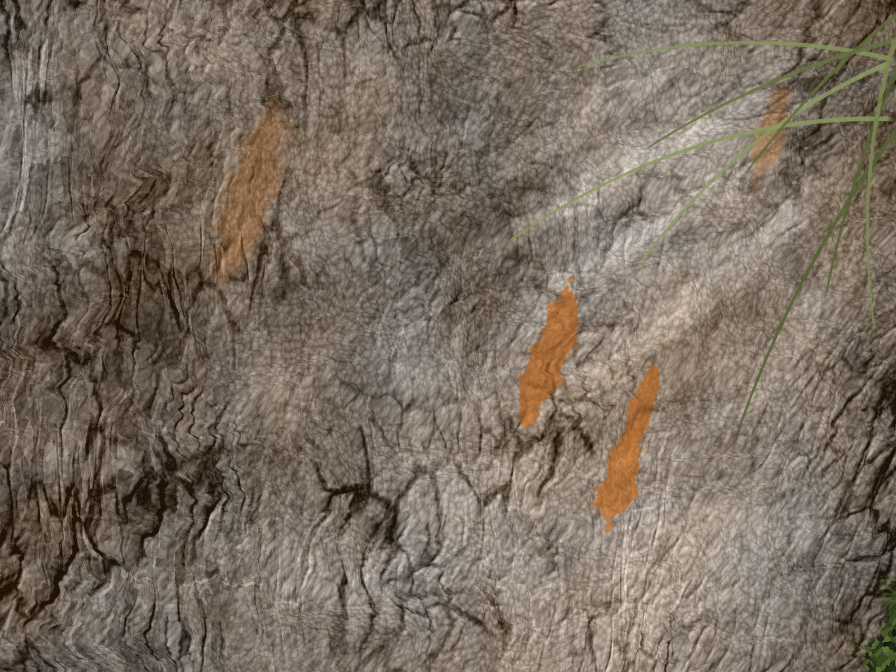
A WebGL 2 fragment shader for this texture:

```glsl
#version 300 es
precision highp float;
uniform vec2 u_resolution;
out vec4 fragColor;

vec2 hash2(vec2 p) {
  vec3 q = fract(p.xyx * vec3(.1031, .1030, .0973));
  q += dot(q, q.yzx + 33.33);
  return fract((q.xx + q.yz) * q.zy);
}

// Cellular noise: nearest distance, second distance, cell value
vec3 cells(vec2 p) {
  vec2 base = floor(p), f = p - base;
  vec3 r = vec3(9., 9., 0.);
  for (int y = -1; y <= 1; y++)
    for (int x = -1; x <= 1; x++) {
      vec2 o = vec2(x, y);
      float d = length(o + hash2(base + o) - f);
      if (d < r.x) r = vec3(d, r.x, hash2(base + o + 57.).x);
      else r.y = min(r.y, d);
    }
  return r;
}

// Layered, rotated sines, roughly -1 to 1
float waves(vec2 p) {
  float sum = 0., amp = .5;
  for (int i = 0; i < 5; i++) {
    p = mat2(.8, .6, -.6, .8) * p * 1.7 + 1.3;
    p += .7 * sin(p.yx * 1.1);
    sum += amp * sin(p.x + 1.2 * sin(p.y));
    amp *= .62;
  }
  return sum;
}

// Bark direction: upright at the left, leaning at the right
vec2 barkSpace(vec2 p) {
  p.x -= .5 * smoothstep(.7, 1.3, p.x) * (p.y - .45);
  return p + .022 * vec2(waves(p * 9.), waves(p * 9. + 40.));
}

float relief(vec2 p) {
  vec2 q = barkSpace(p);
  float upright = 1. - smoothstep(.25, .65, p.x);
  vec3 plate = cells(q * vec2(13., 6.));
  vec3 flake = mix(cells(q * vec2(27., 15.) + 7.), cells(q * vec2(36., 7.) + 7.), upright);
  vec3 chip = cells(q * vec2(68., 27.) + 19.);
  return .4 * smoothstep(0., .3, plate.y - plate.x) + .35 * plate.z
       + .28 * smoothstep(0., .35, flake.y - flake.x) + .3 * flake.z
       + .16 * smoothstep(0., .5, chip.y - chip.x) + .15 * chip.z;
}

float blob(vec2 p, vec2 center, vec2 radius) {
  vec2 d = (p - center) / radius;
  return exp(-dot(d, d));
}

void main() {
  vec2 p = gl_FragCoord.xy / u_resolution.y;
  vec2 q = barkSpace(p);
  float upright = 1. - smoothstep(.2, .5, p.x);
  float smoothBark = max(blob(p, vec2(.48, .75), vec2(.1, .3)), .8 * blob(p, vec2(1., .5), vec2(.2, .15)));
  float rough = clamp(.75 + .4 * waves(p * 3.) + .2 * upright - .7 * smoothBark, .15, 1.1);

  // Broad shade and slanted patches of sun
  float tone = .455 + .09 * waves(p * 2.6 + 11.) + .07 * waves(p * 9. + 3.);
  tone -= .07 * upright + .13 * smoothstep(1.12, 1.32, p.x);
  tone -= .13 * blob(p, vec2(.7, .6), vec2(.1, .13));
  tone += .07 * blob(p, vec2(.6, .1), vec2(.4, .3));
  float streak = sin(dot(p, vec2(-32., 42.)) + 2.5 * waves(p * 4.));
  tone += .17 * smoothstep(-.2, .8, streak) * blob(p, vec2(.95, .62), vec2(.27, .25));

  // Lit relief and fine crust
  float slope = relief(p) - relief(p + vec2(-.0022, .0038));
  tone += .42 * rough * clamp(slope, -.6, .45);
  vec3 crust = cells(p * vec2(145., 125.) + 2. * waves(p * 12.));
  vec3 fiber = cells(q * vec2(85., 17.) + 31.);
  tone += (.2 - .08 * upright) * (.5 - crust.x) + .12 * (crust.z - .5);
  tone += .17 * mix(.45, 1., upright) * (fiber.z - .5);

  // Open cracks along plate and flake borders
  vec3 plate = cells(q * vec2(13., 6.));
  vec3 split = mix(cells(q * vec2(27., 15.) + 7.), cells(q * vec2(36., 7.) + 7.), 1. - smoothstep(.25, .65, p.x));
  float crack = (1. - smoothstep(.02, .13, plate.y - plate.x)) * smoothstep(-.3, .5, waves(p * 7. + 5.));
  crack = max(crack, .75 * (1. - smoothstep(.02, .18, split.y - split.x)) * smoothstep(-.1, .6, waves(p * 8. + 23.)));
  tone -= .3 * crack * rough;
  tone = clamp(tone, .07, .87);
  float warmth = .045 + .022 * waves(p * 5. + 60.);
  vec3 color = tone + warmth * vec3(1., 0., -1.);

  // Freshly exposed inner bark: center and radius
  vec4 scars[5] = vec4[5](
    vec4(.816, .479, .036, .068), vec4(.955, .398, .018, .045), vec4(.925, .28, .036, .05),
    vec4(.373, .722, .04, .07), vec4(1.146, .8, .022, .04));
  for (int i = 0; i < 5; i++) {
    vec2 d = p - scars[i].xy;
    d.x -= .3 * d.y;
    d /= scars[i].zw;
    float edge = abs(d.x) * .6 + length(d) * .6 + .4 * waves(p * 24. + float(i));
    float strength = i < 3 ? .9 : .42;
    float cover = strength * (1. - smoothstep(.85, i < 3 ? 1. : 1.5, edge));
    vec3 inner = vec3(.66, .41, .2) * (.65 + .75 * tone);
    color = mix(color, inner, cover);
  }

  // Foliage in the lower corner
  float leaf = smoothstep(1.29, 1.315, p.x + .03 * waves(p * 14.)) * (1. - smoothstep(.1, .16, p.y));
  color = mix(color, vec3(.2, .25, .12) * (.4 + 1.4 * crust.z), leaf);

  // Thin needles fanning out from the upper right
  for (int i = 0; i < 8; i++) {
    float k = float(i);
    vec2 r = hash2(vec2(k + 3., 8.));
    float angle = 3.05 + k * .215;
    vec2 along = vec2(cos(angle), sin(angle));
    vec2 d = p - vec2(1.36 - .05 * r.x, 1.02 - .22 * r.y);
    float u = dot(d, along), v = dot(d, vec2(-along.y, along.x));
    float bend = .3 + .35 * r.x, reach = .32 + .3 * r.y;
    float dist = abs(v - bend * u * (u - .25)) / sqrt(1. + pow(bend * (2. * u - .25), 2.));
    float width = .0036 * (1. - .6 * clamp(u / reach, 0., 1.));
    float cover = (1. - smoothstep(width - .001, width + .001, dist)) * smoothstep(-.01, 0., u) * (1. - smoothstep(reach - .02, reach, u));
    color = mix(color, mix(vec3(.32, .37, .19), vec3(.6, .65, .42), r.x), .85 * cover);
  }
  fragColor = vec4(clamp(color, 0., 1.), 1.);
}
```
